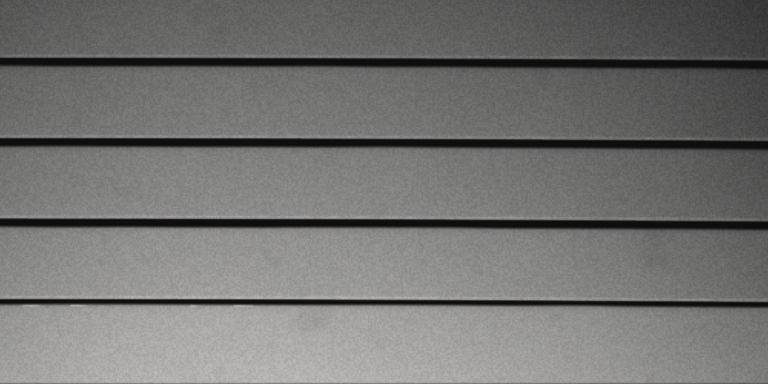
Reproduce this texture procedurally as a WebGL 2 fragment shader.

```glsl
#version 300 es
precision highp float;
// Five overlapping satin grey metal slats, split by four thin dark grooves.
// Each groove has a lit rim above and a soft shadow below; broad light
// falls from the lower left, with fine grain, faint smudges and chips.
uniform vec2 u_resolution;
out vec4 outColor;

const float PITCH = 0.2095;       // slat height, in canvas heights
const float FIRST_GROOVE = 0.150; // depth of the first groove from the top
const float SAG = 0.0019;         // grooves bend down toward the right
const vec3 GROOVE_COLOR = vec3(0.060, 0.052, 0.050);
const vec3 METAL_TINT = vec3(1.004, 1.0, 0.994);
const vec3 RIM_TINT = vec3(0.97, 1.02, 0.96);

float hash(vec2 p) {
    vec3 q = fract(vec3(p.xyx) * 0.1031);
    q += dot(q, q.yzx + 33.33);
    return fract((q.x + q.y) * q.z);
}

float valueNoise(vec2 p) {
    vec2 cell = floor(p);
    vec2 f = fract(p);
    f = f * f * (3.0 - 2.0 * f);
    float low = mix(hash(cell), hash(cell + vec2(1.0, 0.0)), f.x);
    float high = mix(hash(cell + vec2(0.0, 1.0)), hash(cell + 1.0), f.x);
    return mix(low, high, f.y);
}

float fbm(vec2 p) {
    float sum = 0.0;
    float weight = 0.5;
    for (int i = 0; i < 4; i++) {
        sum += weight * valueNoise(p);
        p = p * 2.03 + 17.0;
        weight *= 0.5;
    }
    return sum;
}

// Broad light: brighter downward, fading to both sides of a left-hand peak
float lightLevel(float across, float down) {
    float offset = across - 0.3;
    float falloff = offset > 0.0 ? mix(0.90, 0.66, down) : 1.3;
    return (0.375 + 0.31 * down) * (1.0 - falloff * offset * offset);
}

// Speckled satin surface, centred on zero
float grain(vec2 p) {
    float fine = valueNoise(p * 250.0) - 0.5;
    float coarse = valueNoise(p * 130.0 + 40.0) - 0.5;
    return 0.082 * fine + 0.022 * coarse;
}

// Groove coverage: crisp upper edge and softer lower edge
float grooveMask(float s, float depth, float blur) {
    float upper = smoothstep(-blur, 1.6 * blur, s);
    float lower = 1.0 - smoothstep(depth - 0.006, depth + 0.005, s);
    return upper * lower;
}

// Narrow bell used for highlights
float bell(float s, float center, float width) {
    float d = (s - center) / width;
    return exp(-d * d);
}

void main() {
    vec2 p = gl_FragCoord.xy / u_resolution.y;
    float across = gl_FragCoord.x / u_resolution.x;
    float down = 1.0 - p.y;

    // Nearest groove, signed distance below its upper edge, and slat index
    float row = (down - FIRST_GROOVE - SAG * p.x * p.x) / PITCH;
    float groove = floor(row + 0.5);
    float s = (row - groove) * PITCH;
    float slat = min(floor(row), 3.0);
    float lowest = smoothstep(2.0, 3.0, groove);
    float open = 1.0 - step(3.5, groove);
    float depth = mix(0.022, 0.014, lowest);

    // Metal tone with slat variation, smudges and grain
    float tone = lightLevel(across, down);
    tone += 0.012 * (hash(vec2(slat + 5.0, 3.0)) - 0.5);
    tone += 0.025 * step(2.5, slat);
    tone += 0.016 * (fbm(p * 5.0 + slat * 7.0) - 0.47);
    float smudge = smoothstep(0.66, 0.82, fbm(p * vec2(7.0, 6.0) + 31.0));
    tone *= 1.0 - 0.06 * smudge;
    tone += grain(p) * (0.50 + 0.5 * tone);

    // Shade cast beneath each groove
    float below = max(s - depth, 0.0);
    tone *= 1.0 - 0.20 * open * step(0.0, s) * exp(-below / 0.006);
    vec3 color = tone * METAL_TINT;

    // Lit rim, uneven along its length
    float rimWear = 0.6 + 0.8 * valueNoise(vec2(p.x * 45.0, groove * 9.0));
    float rim = bell(s, -0.005, 0.0035) * rimWear * open;
    color += 0.06 * rim * RIM_TINT;

    // Dark groove with a little wander; only a faint seam at the very bottom
    float wander = 0.002 * (valueNoise(vec2(p.x * 6.0, groove * 4.0)) - 0.5);
    float blur = max(0.0026, 0.7 / u_resolution.y);
    float seam = bell(down, 1.0, 0.003) * 0.35 * (1.0 - open);
    float dark = max(grooveMask(s, depth + wander, blur) * open, seam);
    color = mix(color, GROOVE_COLOR, dark);

    // Pale chips on the lowest slat edge
    float chip = smoothstep(0.86, 0.96, valueNoise(vec2(p.x * 26.0, groove * 5.0)));
    chip *= bell(s, depth + 0.003, 0.003) * lowest * open;
    color += 0.16 * chip;

    outColor = vec4(clamp(color, 0.0, 1.0), 1.0);
}
```
